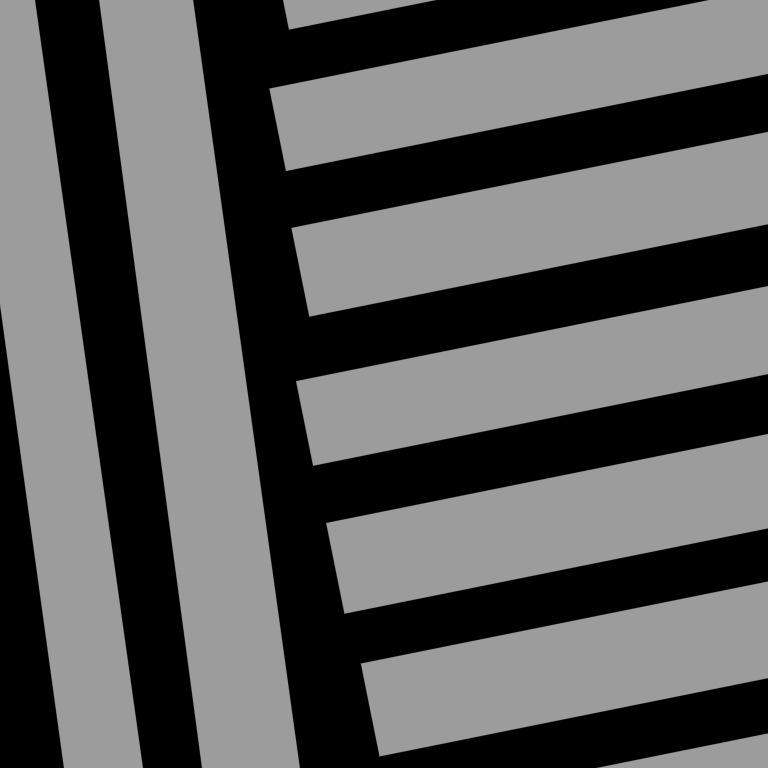
Write a three.js fragment shader that draws this pattern.

```glsl
// Grey bars on black: two steep tapering bands on the left and a stack of
// rising bars with ragged square ends on the right.
// Bands compare x with slanted edges; bars are ranges in a rotated frame.
varying vec2 vUv;

const int BAR_COUNT = 7;
const float SOFTNESS = 0.001;
const float BAR_TILT = 0.1988;
const vec3 BLACK = vec3(0.0);
const vec3 GREY = vec3(0.61);

// Smooth step across an edge; positive distance is inside.
float cover(float inside) {
  return smoothstep(-SOFTNESS, SOFTNESS, inside);
}

// An edge is (x at mid height, lean to the left per unit of height).
float edgeX(vec2 edge, float y) {
  return edge.x - edge.y * (y - 0.5);
}

float slantedBand(vec2 p, vec2 leftEdge, vec2 rightEdge) {
  float fromLeft = p.x - edgeX(leftEdge, p.y);
  float fromRight = edgeX(rightEdge, p.y) - p.x;
  return cover(min(fromLeft, fromRight));
}

vec2 rotateFrame(vec2 p, float angle) {
  float c = cos(angle);
  float s = sin(angle);
  return vec2(c * p.x + s * p.y, c * p.y - s * p.x);
}

// A bar is (start along its axis, lower side, upper side), open to the right.
float openBar(vec2 q, vec3 bar) {
  float sides = min(q.y - bar.y, bar.z - q.y);
  return cover(min(q.x - bar.x, sides));
}

float barStack(vec2 p) {
  // Uneven starts and widths, from top to bottom.
  vec3 bars[BAR_COUNT];
  bars[0] = vec3(0.5587, 0.8681, 1.0);
  bars[1] = vec3(0.5185, 0.6884, 0.7980);
  bars[2] = vec3(0.5108, 0.4965, 0.6145);
  bars[3] = vec3(0.4773, 0.3052, 0.4177);
  bars[4] = vec3(0.4793, 0.1083, 0.2289);
  bars[5] = vec3(0.4874, -0.0829, 0.0406);
  bars[6] = vec3(0.5, -0.28, -0.1533);

  vec2 q = rotateFrame(p, BAR_TILT);
  float mask = 0.0;
  for (int i = 0; i < BAR_COUNT; i++) {
    mask = max(mask, openBar(q, bars[i]));
  }
  return mask;
}

void main() {
  // Steep bands
  float outerBand = slantedBand(vUv, vec2(0.0142, 0.138), vec2(0.1159, 0.1406));
  float innerBand = slantedBand(vUv, vec2(0.1960, 0.134), vec2(0.3210, 0.139));

  // Combine with the rising bars
  float mask = max(max(outerBand, innerBand), barStack(vUv));
  gl_FragColor = vec4(mix(BLACK, GREY, mask), 1.0);
}
```
